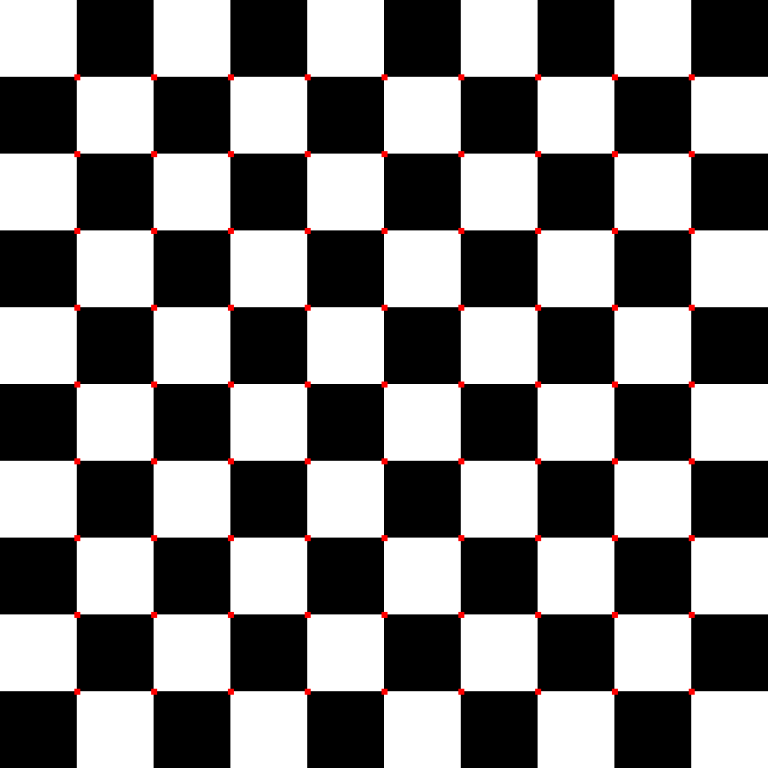
Write a Shadertoy shader that draws this pattern.

```glsl
// Black and white checkerboard with a small red square on every inner corner.
// Signed triangle waves give the distance to the cell edges; their clamped
// product is the checker, and a box around the nearest corner is the marker.

#define CELLS 10.0                        // cells across and down
#define MARK_SIZE 0.078                   // marker width, in cells
#define MARK_SHIFT vec2(0.007, -0.007)    // marker offset from the corner, in cells
#define DARK vec3(0.0)
#define LIGHT vec3(1.0)
#define MARK_COLOR vec3(1.0, 0.0, 0.0)

// Distance to the nearest grid line, positive in even cells, negative in odd
vec2 signedEdge(vec2 p) {
    return abs(mod(p - 0.5, 2.0) - 1.0) - 0.5;
}

// Coverage of a centred square, smoothed over one pixel
float squareMask(vec2 p, float size, vec2 pixel) {
    vec2 cover = clamp((0.5 * size - abs(p)) / pixel + 0.5, 0.0, 1.0);
    return cover.x * cover.y;
}

void mainImage(out vec4 fragColor, in vec2 fragCoord) {
    vec2 p = CELLS * fragCoord / iResolution.xy;
    vec2 pixel = CELLS / iResolution.xy;

    // Checker, dark in the lower left cell
    vec2 side = clamp(2.0 * signedEdge(p) / pixel, -1.0, 1.0);
    vec3 color = mix(LIGHT, DARK, 0.5 + 0.5 * side.x * side.y);

    // Markers on inner corners only
    vec2 corner = clamp(floor(p + 0.5), 1.0, CELLS - 1.0);
    float mark = squareMask(p - corner - MARK_SHIFT, MARK_SIZE, pixel);
    color = mix(color, MARK_COLOR, mark);

    fragColor = vec4(color, 1.0);
}
```
